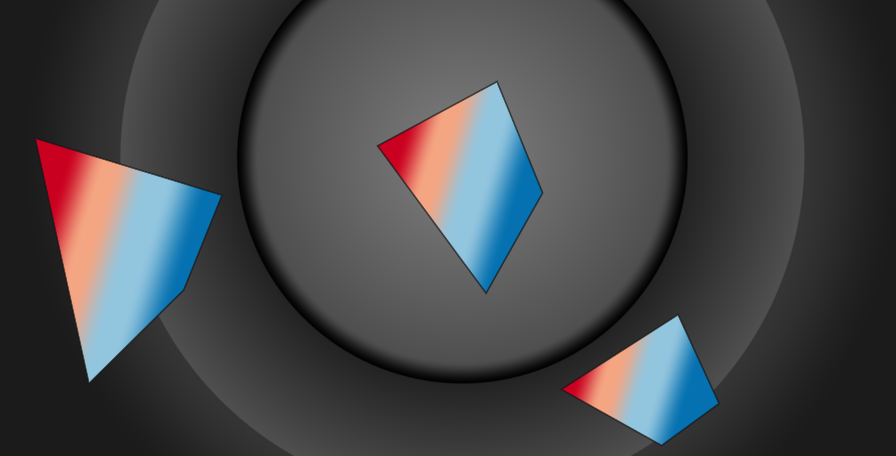
Give the GLSL for this background, as a WebGL 2 fragment shader.

```glsl
#version 300 es
precision highp float;

uniform vec2 u_resolution;
out vec4 fragColor;

// Signed distance to the line a-b, positive on its left side
float edgeDistance(vec2 p, vec2 a, vec2 b) {
    vec2 e = normalize(b - a);
    return dot(p - a, vec2(-e.y, e.x));
}

// Convex quadrilateral with clockwise corners
float quadDistance(vec2 p, vec2 a, vec2 b, vec2 c, vec2 d) {
    return max(max(edgeDistance(p, a, b), edgeDistance(p, b, c)),
               max(edgeDistance(p, c, d), edgeDistance(p, d, a)));
}

// Four soft bands from red to blue
vec3 bandColor(float t) {
    vec3 color = vec3(0.792, 0.0, 0.125);
    color = mix(color, vec3(0.957, 0.647, 0.510), smoothstep(0.15, 0.35, t));
    color = mix(color, vec3(0.573, 0.773, 0.871), smoothstep(0.40, 0.60, t));
    return mix(color, vec3(0.020, 0.443, 0.690), smoothstep(0.69, 0.91, t));
}

// Concentric grey disc, ring and surround
float backdrop(vec2 p, float pixel) {
    float r = length(p - vec2(1.014, 0.653));
    float surround = mix(0.21, 0.105, smoothstep(0.72, 0.98, r));
    float ring = mix(0.135, 0.31, clamp((r - 0.494) / 0.256, 0.0, 1.0));
    float disc = mix(0.50, 0.30, clamp(r / 0.47, 0.0, 1.0));
    disc *= 1.0 - smoothstep(0.445, 0.497, r);
    float shade = mix(ring, surround, smoothstep(-pixel, pixel, r - 0.75));
    return mix(disc, shade, smoothstep(-pixel, pixel, r - 0.494));
}

// Banded kite with a thin dark outline; band = start and length along the axis
vec3 paintKite(vec3 under, vec2 p, vec2 a, vec2 b, vec2 c, vec2 d, vec2 band, float pixel) {
    float dist = quadDistance(p, a, b, c, d);
    float t = (dot(p - a, vec2(0.956, -0.293)) - band.x) / band.y;
    vec3 color = mix(under, bandColor(t), smoothstep(0.5 * pixel, -0.5 * pixel, dist));
    float outline = 1.0 - smoothstep(0.0008, 0.0008 + pixel, abs(dist));
    return mix(color, vec3(0.08), 0.65 * outline);
}

void main() {
    // One unit is the canvas height
    vec2 p = gl_FragCoord.xy / u_resolution.y;
    float pixel = 1.0 / u_resolution.y;
    vec3 color = vec3(backdrop(p, pixel));

    // Left, central and lower right kites
    color = paintKite(color, p, vec2(0.077, 0.697), vec2(0.487, 0.572),
                      vec2(0.403, 0.364), vec2(0.195, 0.159), vec2(0.017, 0.415), pixel);
    color = paintKite(color, p, vec2(0.828, 0.680), vec2(1.090, 0.821),
                      vec2(1.190, 0.577), vec2(1.066, 0.357), vec2(-0.008, 0.370), pixel);
    color = paintKite(color, p, vec2(1.231, 0.146), vec2(1.487, 0.310),
                      vec2(1.577, 0.115), vec2(1.451, 0.023), vec2(-0.026, 0.326), pixel);

    fragColor = vec4(color, 1.0);
}
```
